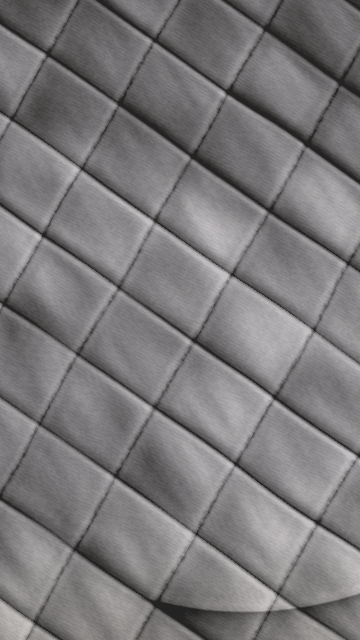
This texture is drawn by a Shadertoy shader. Its source:

```glsl
// Rumpled grey quilted jersey: skewed stitched cells, puffy rows, soft folds and fine knit.
#define CLOTH_BRIGHTNESS 0.545
#define SEAM_WIDTH 0.0045     // fractions of the canvas width
#define STITCH_WIDTH 0.0052
#define SEAM_DEPTH 0.22
#define STITCH_DEPTH 0.15
#define PUFF 0.09
#define FOLD_STRENGTH 0.42
#define RUMPLE_STRENGTH 0.36
#define KNIT_PITCH 0.0090
#define KNIT_STRENGTH 0.009
#define GRAIN 0.055
#define WOBBLE 0.05

const vec2 ROW_GRADIENT = vec2(-2.737, -3.910);
const vec2 COLUMN_GRADIENT = vec2(3.432, -1.955);
const vec2 LATTICE_ORIGIN = vec2(0.4306, 1.1644);

float hash(vec2 p) {
    return fract(sin(dot(p, vec2(127.1, 311.7))) * 43758.5453);
}

float noise(vec2 p) {
    vec2 i = floor(p), f = fract(p);
    f = f * f * (3.0 - 2.0 * f);
    return mix(mix(hash(i), hash(i + vec2(1, 0)), f.x),
               mix(hash(i + vec2(0, 1)), hash(i + vec2(1, 1)), f.x), f.y);
}

// Octaves keep their axes so that stretched folds stay aligned
float fbm(vec2 p) {
    float sum = 0.0, amplitude = 0.55;
    for (int k = 0; k < 3; k++) {
        sum += amplitude * (noise(p) - 0.5);
        p = 2.03 * p + 7.3;
        amplitude *= 0.45;
    }
    return sum;
}

float bell(float d, float width) {
    return exp(-d * d / (width * width));
}

// Lattice coordinates: x counts columns, y counts rows downwards
vec2 quiltCoords(vec2 p) {
    vec2 d = p - LATTICE_ORIGIN;
    vec2 q = vec2(dot(d, COLUMN_GRADIENT), dot(d, ROW_GRADIENT));
    q -= vec2(0.02, 0.01) * q * q;
    return q + WOBBLE * (vec2(noise(p * 5.0), noise(p * 5.0 + 31.0)) - 0.5);
}

void mainImage(out vec4 fragColor, in vec2 fragCoord) {
    vec2 p = fragCoord / iResolution.x;
    vec2 q = quiltCoords(p);
    vec2 cell = floor(q), uv = fract(q);

    // Signed distances to the nearest column stitch and row seam
    vec2 toSeam = (q - round(q)) / vec2(length(COLUMN_GRADIENT), length(ROW_GRADIENT));
    toSeam.x += 0.005 * (noise(p * 90.0) - 0.5);

    // Broad light, falling off to the upper right
    float tone = CLOTH_BRIGHTNESS;
    tone -= 0.24 * smoothstep(-0.1, 0.9, p.x * 0.35 + p.y - 1.2);
    tone -= 0.05 * smoothstep(0.45, 0.0, p.y);
    tone -= 0.06 * smoothstep(0.25, 0.0, p.x);

    // Puffed rows: lit below each seam, shaded above the next
    float puffiness = 0.5 + hash(cell);
    tone += PUFF * puffiness * (0.42 - uv.y * uv.y);
    tone -= 0.07 * puffiness * smoothstep(0.8, 1.0, uv.y);
    tone += 0.09 * (uv.x - 0.5) + 0.04 * (hash(cell + 5.0) - 0.5);

    // Slanted folds inside the cells, steeper than the rows
    vec2 slant = vec2(q.x * 0.8, (q.y - 0.5 * q.x) * 2.3);
    float pillow = smoothstep(0.0, 0.25, uv.x) * smoothstep(1.0, 0.75, uv.x)
                 * smoothstep(0.0, 0.2, uv.y) * smoothstep(1.0, 0.8, uv.y);
    tone += FOLD_STRENGTH * fbm(slant + 3.0 * hash(cell + 9.0)) * pillow;

    // Broad rumples running along the rows across several cells
    vec2 along = vec2(dot(p, vec2(0.82, -0.57)), dot(p, vec2(0.57, 0.82)));
    tone += RUMPLE_STRENGTH * fbm(along * vec2(2.0, 7.0) + vec2(4.0, 1.5));

    // Row seams: thin dark crease with a pale rim underneath
    float tightness = 0.6 + 0.8 * noise(p * 6.0 + 3.0);
    tone += 0.10 * bell(toSeam.y - 0.011, 0.008) * tightness;
    tone -= SEAM_DEPTH * bell(toSeam.y, SEAM_WIDTH) * tightness;
    tone -= 0.07 * bell(toSeam.y + 0.008, 0.013) * tightness;

    // Column stitches: rough dark thread between pale shoulders
    float thread = 0.55 + 0.9 * noise(vec2(q.x * 20.0, q.y * 28.0));
    tone += 0.05 * bell(toSeam.x + 0.014, 0.009) + 0.025 * bell(toSeam.x - 0.014, 0.009);
    tone -= STITCH_DEPTH * bell(toSeam.x, STITCH_WIDTH) * thread;

    // Overlapping fold near the lower edge
    float foldLine = 0.078 + 0.5 * (p.x - 0.68) * (p.x - 0.68);
    float below = foldLine - p.y;
    float foldMask = smoothstep(0.32, 0.5, p.x);
    float shadow = smoothstep(-0.004, 0.004, below) * exp(-max(below, 0.0) / 0.035);
    tone += foldMask * (0.04 * bell(below + 0.018, 0.014) - 0.28 * shadow);

    // Fine knitted ribs and fibre grain
    float rib = sin(6.2832 * dot(p, vec2(0.45, 0.89)) / KNIT_PITCH + 5.0 * noise(p * 14.0));
    float fibre = noise(along * vec2(120.0, 240.0)) - 0.5;
    tone += KNIT_STRENGTH * rib + GRAIN * fibre;

    // Neutral grey, faintly warm in the shadows and lower part
    tone = clamp(tone, 0.14, 0.76);
    vec3 tint = mix(vec3(1.01, 0.99, 0.97), vec3(1.008, 0.99, 1.005),
                    smoothstep(0.2, 0.45, tone) * smoothstep(-0.2, 0.5, p.y));
    fragColor = vec4(tone * tint, 1.0);
}
```
